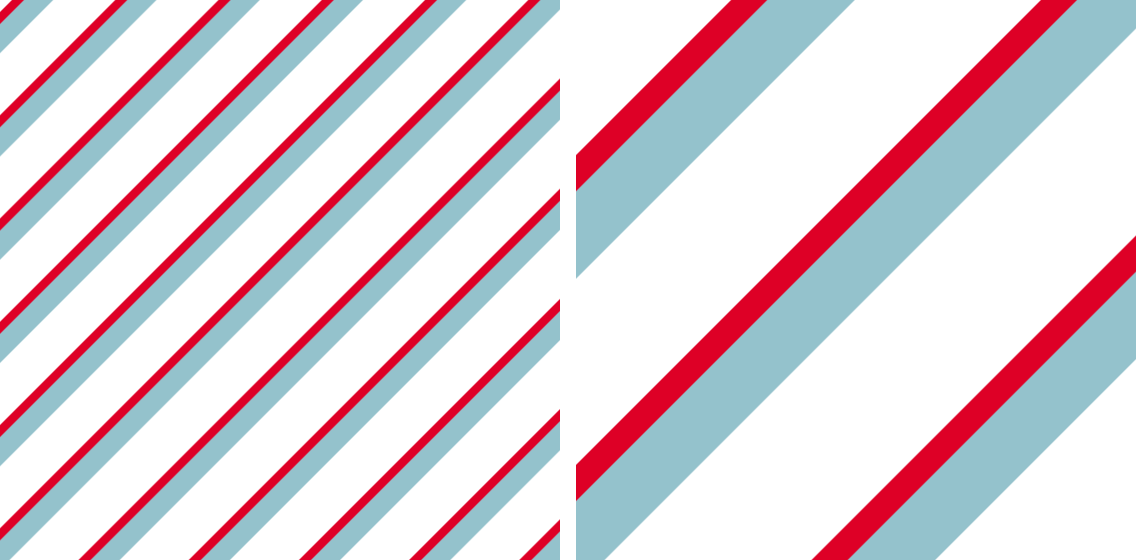
Left: the whole. Right: its middle third, enlarged.
Give the GLSL for this pattern, as a Shadertoy shader.

```glsl
// Diagonal pairs of stripes, thin red beside wide pale blue, on white.

const vec3 PAPER = vec3(1.0);
const vec3 BLUE  = vec3(0.58, 0.76, 0.80);
const vec3 RED   = vec3(0.87, 0.0, 0.15);

// Lengths run along a canvas edge, as fractions of its height.
const float ANCHOR      = 0.9434;  // start of the stripe nearest the main diagonal
const float PITCH_UPPER = 0.1844;  // spacing towards the upper left
const float PITCH_LOWER = 0.1968;  // spacing towards the lower right
const float RED_END     = 0.0215;
const float BLUE_END    = 0.0736;
const float LEAD        = 0.05;    // white kept ahead of each stripe in its cell
const float SOFTNESS    = 1.3;     // half width of an edge, in pixels along the axis

// Smooth coverage of the interval from a to b.
float band(float x, float a, float b, float soft) {
    return smoothstep(a - soft, a + soft, x) - smoothstep(b - soft, b + soft, x);
}

void mainImage(out vec4 fragColor, in vec2 fragCoord) {
    vec2 uv = fragCoord / iResolution.y;
    float soft = SOFTNESS / iResolution.y;

    // Diagonal coordinate, growing from the upper left to the lower right
    float along = uv.x + 1.0 - uv.y - ANCHOR + LEAD;

    // Repeat, with a wider pitch past the anchor stripe
    float pitch = along < 0.0 ? PITCH_UPPER : PITCH_LOWER;
    float offset = mod(along, pitch) - LEAD;

    // Blue lies under the whole pair from the middle of the red line on
    vec3 color = mix(PAPER, BLUE, band(offset, 0.5 * RED_END, BLUE_END, soft));
    color = mix(color, RED, band(offset, 0.0, RED_END, soft));

    fragColor = vec4(color, 1.0);
}
```
